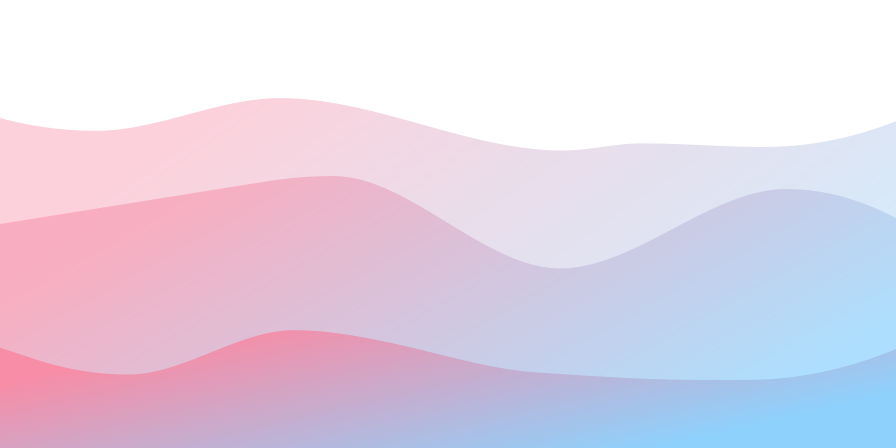
Write a WebGL 2 fragment shader that draws this background.

```glsl
#version 300 es
precision highp float;
// Three stacked translucent waves, shaded from pink to sky blue, on white.

#define PINK vec3(0.969, 0.553, 0.655)
#define BLUE vec3(0.557, 0.820, 0.988)
#define GRADIENT_ANGLE 0.52
#define BACK_OPACITY 0.4
#define MIDDLE_OPACITY 0.53
#define FRONT_OPACITY 1.0
#define BACK_CREST 0.781
#define MIDDLE_CREST 0.607
#define FRONT_CREST 0.263

uniform vec2 u_resolution;
out vec4 fragColor;

// Zero for d < 0, then a parabola of the given width, then a straight ramp.
float bend(float d, float width, float slope) {
    float c = clamp(d, 0.0, width);
    return slope * c * (max(d, 0.0) - 0.5 * c) / width;
}

// Wave outlines: eased rises and falls between crests and troughs.
float backWave(float x) {
    return BACK_CREST - 0.073
        + bend(0.107 - x, 0.107, 0.535)
        + 0.073 * smoothstep(0.107, 0.3125, x)
        - 0.117 * smoothstep(0.3125, 0.628, x)
        + 0.016 * smoothstep(0.628, 0.716, x)
        - 0.008 * smoothstep(0.716, 0.853, x)
        + bend(x - 0.853, 0.147, 0.78);
}

float middleWave(float x) {
    return MIDDLE_CREST
        - bend(0.372 - x, 0.075, 0.32)
        - 0.206 * smoothstep(0.372, 0.625, x)
        + 0.177 * smoothstep(0.625, 0.8775, x)
        - bend(x - 0.8775, 0.1225, 1.06);
}

float frontWave(float x) {
    return FRONT_CREST - 0.099
        + bend(0.143 - x, 0.104, 0.66)
        + 0.099 * smoothstep(0.143, 0.328, x)
        - 0.081 * smoothstep(0.328, 0.599, x)
        - 0.030 * smoothstep(0.443, 0.781, x)
        + bend(x - 0.833, 0.167, 0.826);
}

// Slanted gradient stretched over the box from the canvas floor to the crest.
vec3 waveColor(vec2 uv, float crest) {
    vec2 boxPos = vec2(uv.x, 1.0 - uv.y / crest) - 0.5;
    vec2 direction = vec2(cos(GRADIENT_ANGLE), sin(GRADIENT_ANGLE));
    float t = 0.5 + dot(boxPos, direction);
    return mix(PINK, BLUE, clamp((t - 0.05) / 0.9, 0.0, 1.0));
}

// Lays one wave over the colour below it, with an antialiased edge.
vec3 addWave(vec3 below, vec2 uv, float height, float crest, float opacity) {
    float coverage = clamp(0.5 + (height - uv.y) * u_resolution.y, 0.0, 1.0);
    return mix(below, waveColor(uv, crest), coverage * opacity);
}

void main() {
    vec2 uv = gl_FragCoord.xy / u_resolution;
    vec3 color = vec3(1.0);
    color = addWave(color, uv, backWave(uv.x), BACK_CREST, BACK_OPACITY);
    color = addWave(color, uv, middleWave(uv.x), MIDDLE_CREST, MIDDLE_OPACITY);
    color = addWave(color, uv, frontWave(uv.x), FRONT_CREST, FRONT_OPACITY);
    fragColor = vec4(color, 1.0);
}
```
